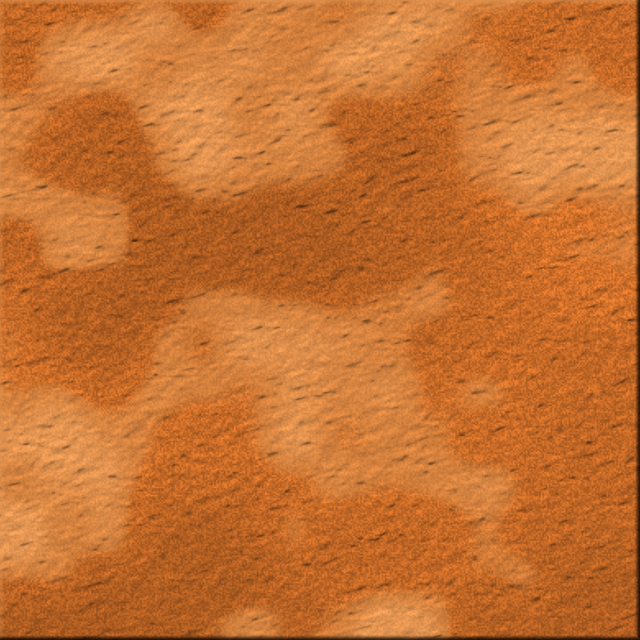
Write a Shadertoy shader that draws this texture.

```glsl
// Rough orange plaster with soft pale patches, fine grain and a bevelled rim.
// Layered value noise gives patches, tone and a height field; the height
// field is embossed by light from the upper left into short slanted dents.

#define PATCH_SCALE 6.5
#define PATCH_LEVEL 0.57
#define PATCH_SOFTNESS 0.11
#define DENT_SCALE vec2(52.0, 92.0)
#define DENT_TILT 0.28
#define DENT_DEPTH 0.42
#define GRAIN_SCALE 390.0
#define GRAIN_STRENGTH 0.30
#define BEVEL_WIDTH 0.009

const vec3 DARK_ORANGE = vec3(0.68, 0.36, 0.13);
const vec3 ORANGE = vec3(0.82, 0.44, 0.165);
const vec3 PALE = vec3(0.83, 0.51, 0.25);
const vec3 PALE_CORE = vec3(0.89, 0.59, 0.33);
const vec2 TO_LIGHT = vec2(-0.45, 0.89);

float hash(vec2 cell) {
    vec3 q = fract(vec3(cell.xyx) * 0.1031);
    q += dot(q, q.yzx + 33.33);
    return fract((q.x + q.y) * q.z);
}

float valueNoise(vec2 p) {
    vec2 cell = floor(p);
    vec2 f = fract(p);
    f = f * f * (3.0 - 2.0 * f);
    float low = mix(hash(cell), hash(cell + vec2(1.0, 0.0)), f.x);
    float high = mix(hash(cell + vec2(0.0, 1.0)), hash(cell + 1.0), f.x);
    return mix(low, high, f.y);
}

// Large blotches with a little finer variation along their outline
float patchField(vec2 p) {
    vec2 q = p * PATCH_SCALE + 17.0;
    return 0.74 * valueNoise(q) + 0.26 * valueNoise(q * 2.1 + 41.0);
}

// Wall height: flat dents wider than tall, rising slightly to the right
float wallHeight(vec2 p) {
    float c = cos(DENT_TILT);
    float s = sin(DENT_TILT);
    vec2 q = vec2(c * p.x + s * p.y, c * p.y - s * p.x) * DENT_SCALE;
    q += 0.8 * valueNoise(q * 0.45 + 7.0);
    return 0.68 * valueNoise(q + 60.0) + 0.32 * valueNoise(q * 1.9 + 130.0);
}

// Positive on slopes facing the light, negative on those turned away
float emboss(vec2 p) {
    vec2 stepToLight = TO_LIGHT * 0.0017;
    return wallHeight(p - stepToLight) - wallHeight(p + stepToLight);
}

// Strength of a bevel at a given distance from an edge
float rim(float dist) {
    return 1.0 - smoothstep(0.0, BEVEL_WIDTH, dist);
}

void mainImage(out vec4 fragColor, in vec2 fragCoord) {
    vec2 p = fragCoord / iResolution.xy;

    // Broad tone of the ground, a bit darker away from the patches
    float field = patchField(p);
    float broad = valueNoise(p * 3.2 + 25.0);
    float tone = smoothstep(0.18, 0.72, 0.6 * broad + 0.4 * field);
    vec3 color = mix(DARK_ORANGE, ORANGE, tone);

    // Pale patches with soft outlines and brighter cores
    float patchMask = smoothstep(PATCH_LEVEL - 0.5 * PATCH_SOFTNESS,
                                 PATCH_LEVEL + 0.5 * PATCH_SOFTNESS, field);
    float core = smoothstep(PATCH_LEVEL + 0.04, PATCH_LEVEL + 0.22, field);
    color = mix(color, mix(PALE, PALE_CORE, core), 0.92 * patchMask);

    // Fine grain, quieter on the patches
    float grain = valueNoise(p * GRAIN_SCALE + 300.0) - 0.5;
    color *= 1.0 + GRAIN_STRENGTH * grain * mix(1.0, 0.45, patchMask);

    // Relief: gentle highlights and sparse, deeper shadows
    float slope = emboss(p);
    float shadow = max(-slope - 0.16, 0.0);
    color *= 1.0 + DENT_DEPTH * clamp(slope, -0.4, 0.22) - 1.1 * shadow;

    // Rim lit at the top and left, shaded at the right and bottom
    float lit = max(rim(1.0 - p.y), 0.6 * rim(p.x));
    float shaded = max(rim(1.0 - p.x), rim(p.y));
    color = mix(color, PALE_CORE, 0.55 * lit);
    color *= 1.0 - 0.78 * shaded;

    fragColor = vec4(clamp(color, 0.0, 1.0), 1.0);
}
```
